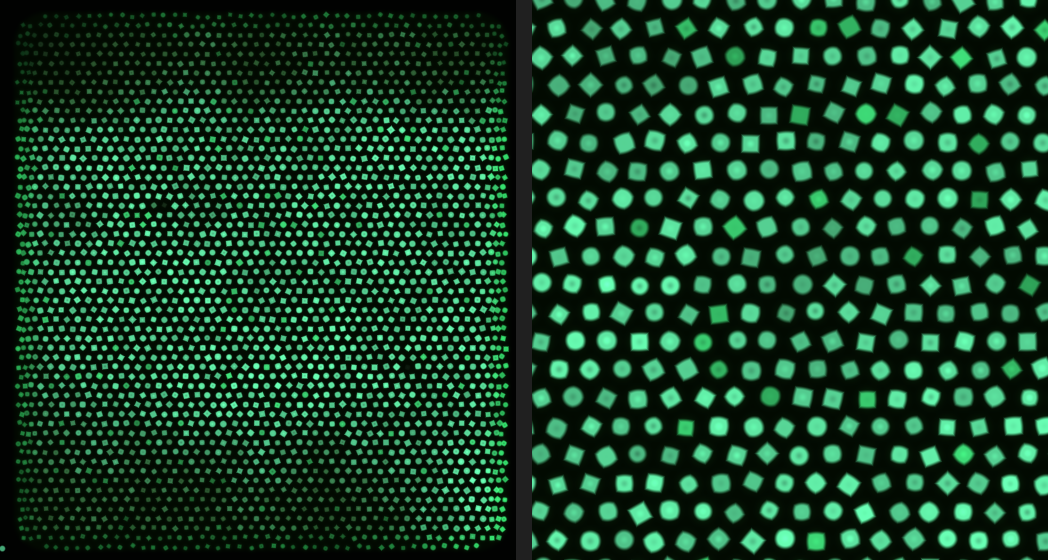
Left, the full canvas; right, a detail of the centre.
A WebGL 2 fragment shader for this pattern:

```glsl
#version 300 es
precision highp float;
// A rounded panel of glowing green dots on black, packed in staggered rows.
// A warped hexagonal lattice crowds the columns at both sides; hashes vary
// each dot's place, size, facets and tint, and broad gradients light the panel.

uniform vec2 u_resolution;
out vec4 fragColor;

// Lengths are fractions of the canvas height
const vec2 PANEL_CENTER = vec2(0.0065, -0.0026);
const vec2 PANEL_HALF = vec2(0.438, 0.477);
const float CORNER = 0.055;
const vec2 PITCH = vec2(0.0193, 0.01693);   // column and row spacing
const float CROWD_START = 0.395;            // where columns start to crowd
const float CROWD = 13.0;
const float DOT_RADIUS = 0.0054;
const float SOFTNESS = 0.0015;
const float JITTER = 0.0011;
const float EDGE_JITTER = 0.0026;
const float GLOW_WIDTH = 0.0052;
const vec2 DEAD_SPOT_A = vec2(-0.182, 0.139);
const vec2 DEAD_SPOT_B = vec2(0.259, -0.152);
const vec2 STRAY_DOT = vec2(-0.463, -0.477);

const vec3 BLACK = vec3(0.003, 0.006, 0.003);
const vec3 PANEL_DARK = vec3(0.008, 0.035, 0.004);
const vec3 GLOW = vec3(0.03, 0.16, 0.05);
const vec3 MINT = vec3(0.36, 0.88, 0.62);
const vec3 LEAF = vec3(0.14, 0.76, 0.32);
const vec3 MOSS = vec3(0.36, 0.72, 0.38);

float hash(vec2 p) {
  return fract(sin(dot(p, vec2(127.1, 311.7))) * 43758.5453);
}

float noise(vec2 p) {
  vec2 i = floor(p), f = fract(p);
  f = f * f * (3.0 - 2.0 * f);
  return mix(mix(hash(i), hash(i + vec2(1, 0)), f.x),
             mix(hash(i + vec2(0, 1)), hash(i + vec2(1, 1)), f.x), f.y);
}

float panelDistance(vec2 p) {
  vec2 q = abs(p) - PANEL_HALF + CORNER;
  return length(max(q, 0.0)) + min(max(q.x, q.y), 0.0) - CORNER;
}

// Panel x to lattice x, and back
float crowd(float x) {
  float d = max(abs(x) - CROWD_START, 0.0);
  return x + sign(x) * CROWD * d * d;
}

float uncrowd(float x) {
  float e = max(abs(x) - CROWD_START, 0.0);
  float d = (sqrt(1.0 + 4.0 * CROWD * e) - 1.0) / (2.0 * CROWD);
  return sign(x) * (min(abs(x), CROWD_START) + d);
}

// Broad lighting: dim top and lower left, dark around dead spots
float lighting(vec2 p) {
  float top = 0.48 * smoothstep(0.22, 0.42, p.y);
  float bottom = 0.42 * smoothstep(0.16, 0.42, -p.y);
  bottom *= 1.0 - smoothstep(0.22, 0.42, p.x);
  float left = 0.15 * smoothstep(0.2, 0.43, -p.x);
  float light = 1.0 - top - bottom - left + 0.2 * (noise(p * 9.0) - 0.5);
  float dead = min(distance(p, DEAD_SPOT_A), distance(p, DEAD_SPOT_B));
  return max(light, 0.3) * mix(0.15, 1.0, smoothstep(0.008, 0.014, dead));
}

// Round to square outline, turned by a random angle
float facetedRadius(vec2 v, float angle, float facet) {
  float c = cos(angle), s = sin(angle);
  vec2 w = abs(mat2(c, s, -s, c) * v);
  return mix(length(w), max(w.x, w.y) * 1.12, facet);
}

void main() {
  float pixel = 1.0 / u_resolution.y;
  vec2 p = (gl_FragCoord.xy - 0.5 * u_resolution) * pixel - PANEL_CENTER;
  float soft = max(SOFTNESS, pixel);
  float inside = 1.0 - smoothstep(-0.004, 0.012, panelDistance(p));
  vec3 color = mix(BLACK, PANEL_DARK, inside);

  // Nearby dots of the staggered lattice
  float latticeX = crowd(p.x) / PITCH.x;
  float nearestRow = round(p.y / PITCH.y);
  for (int j = -1; j <= 1; j++) {
    float row = nearestRow + float(j);
    float stagger = 0.5 * mod(row, 2.0);
    float nearestColumn = round(latticeX - stagger);
    for (int i = -1; i <= 1; i++) {
      vec2 cell = vec2(nearestColumn + float(i), row);
      vec2 center = vec2(uncrowd((cell.x + stagger) * PITCH.x), row * PITCH.y);
      float border = panelDistance(center);
      if (border > 0.0) continue;
      float edge = smoothstep(-0.05, -0.005, border);
      vec2 shift = vec2(hash(cell + 3.1), hash(cell + 7.7)) - 0.5;
      vec2 v = p - center - 2.0 * shift * mix(JITTER, EDGE_JITTER, edge);

      float light = lighting(center) * mix(0.82, 1.1, hash(cell + 11.3));
      float radius = DOT_RADIUS * mix(0.78, 1.0, smoothstep(0.4, 0.9, light));
      radius *= mix(0.9, 1.08, hash(cell + 17.9)) * mix(1.0, 0.88, edge);
      float d = facetedRadius(v, 6.2832 * hash(cell + 23.3), hash(cell + 29.1));
      float mask = 1.0 - smoothstep(-soft, soft, d - radius);

      // Tint, with a faint pit or highlight at the middle
      vec3 tint = mix(MOSS, MINT, smoothstep(0.4, 0.85, light));
      tint = mix(tint, LEAF, max(0.8 * edge, 0.6 * step(0.94, hash(cell + 31.7))));
      float core = 1.0 - smoothstep(0.0, 0.6 * radius, length(v));
      tint *= light * (1.0 + core * mix(-0.22, 0.18, hash(cell + 37.9)));
      color += GLOW * light * exp(-dot(v, v) / (GLOW_WIDTH * GLOW_WIDTH));
      color = mix(color, max(color, tint), mask);
    }
  }

  // Lone dot outside the panel
  float stray = 1.0 - smoothstep(-soft, soft, length(p - STRAY_DOT) - 0.005);
  color = mix(color, 0.75 * MINT, stray);
  fragColor = vec4(color, 1.0);
}
```
